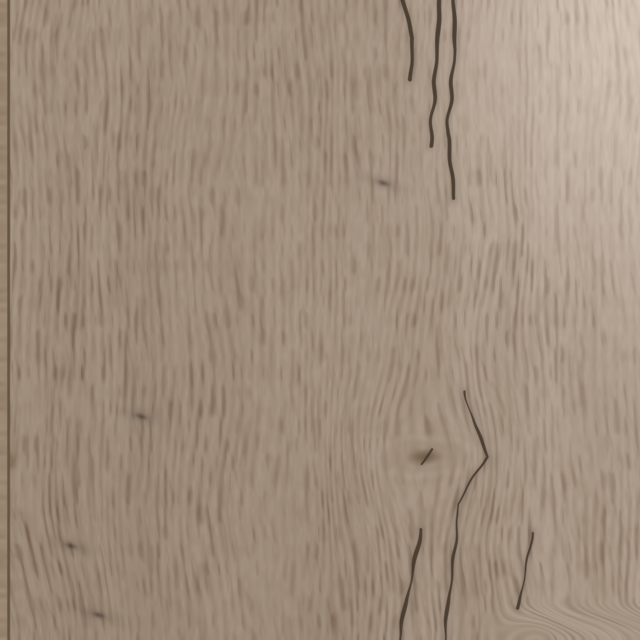
A Shadertoy shader for this texture:

```glsl
float hash(vec2 p) {
    vec3 q = fract(p.xyx * vec3(0.1031, 0.1030, 0.0973));
    q += dot(q, q.yzx + 33.33);
    return fract((q.x + q.y) * q.z);
}

float noise(vec2 p) {
    vec2 i = floor(p), f = fract(p);
    f = f * f * (3.0 - 2.0 * f);
    return mix(mix(hash(i), hash(i + vec2(1, 0)), f.x),
               mix(hash(i + vec2(0, 1)), hash(i + vec2(1, 1)), f.x), f.y);
}

float segmentDistance(vec2 p, vec2 a, vec2 b) {
    vec2 d = b - a;
    return length(p - a - d * clamp(dot(p - a, d) / dot(d, d), 0.0, 1.0));
}

// Crack pieces, each from xy to zw
const vec4 cracks[12] = vec4[12](
    vec4(0.626, 1.01, 0.643, 0.941), vec4(0.643, 0.941, 0.642, 0.876),
    vec4(0.686, 1.01, 0.680, 0.883), vec4(0.680, 0.883, 0.672, 0.772),
    vec4(0.707, 1.01, 0.710, 0.922), vec4(0.710, 0.922, 0.699, 0.790),
    vec4(0.699, 0.790, 0.707, 0.690), vec4(0.727, 0.388, 0.759, 0.286),
    vec4(0.759, 0.286, 0.717, 0.212), vec4(0.717, 0.212, 0.694, -0.01),
    vec4(0.657, 0.173, 0.622, -0.01), vec4(0.831, 0.167, 0.810, 0.050));

const vec2 pinKnots[4] = vec2[4](
    vec2(0.221, 0.349), vec2(0.111, 0.147), vec2(0.154, 0.039), vec2(0.599, 0.714));

// Sideways coordinate that stays constant along a fibre
float fibreCoord(vec2 p, vec2 fromKnot) {
    vec2 k = fromKnot / vec2(0.10, 0.105);
    float g = p.x - 0.72 * fromKnot.x * exp(-dot(k, k));
    g += 0.035 * noise(vec2(p.x * 4.0, p.y * 4.5)) + 0.005 * noise(p * vec2(18, 14));
    g -= 0.03 * smoothstep(0.25, 0.5, p.x) * smoothstep(0.85, 0.55, p.x) * p.y;
    return g - 0.09 * smoothstep(0.06, 0.0, p.y) * smoothstep(0.76, 0.86, p.x);
}

void mainImage(out vec4 fragColor, in vec2 fragCoord) {
    vec2 p = fragCoord / iResolution.y;
    float pixel = 1.0 / iResolution.y;
    vec2 fromKnot = p - vec2(0.661, 0.286);
    float knotRadius = length(fromKnot / vec2(0.043, 0.017));
    float g = fibreCoord(p, fromKnot);

    // Light falling from the upper right
    float light = 0.594 + 0.05 * smoothstep(0.3, 1.0, p.x) + 0.03 * p.y;
    light += 0.15 * smoothstep(0.55, 1.1, p.x) * smoothstep(0.25, 1.0, p.y);
    light += 0.025 * (noise(vec2(g * 16.0, p.y * 2.0)) - 0.5);

    // Growth lines broken into short pores, with fine fibres between
    float lines = 0.5 + 0.5 * cos(g * 460.0 + 9.0 * noise(vec2(g * 22.0, p.y * 5.0)));
    float broken = noise(vec2(g * 95.0, p.y * 24.0));
    float pores = smoothstep(0.42, 0.85, noise(vec2(g * 190.0 + p.y * 12.0, p.y * 36.0)));
    float patches = 0.45 + 0.75 * noise(vec2(g * 9.0, p.y * 6.0));
    float calm = smoothstep(0.7, 2.6, knotRadius);
    float grain = 0.07 * lines * broken + 0.075 * pores * (0.3 + 0.7 * lines);
    light -= patches * mix(0.3, 1.0, calm) * grain;
    light += 0.028 * (noise(vec2(g * 260.0, p.y * 70.0)) - 0.5) + 0.022;

    // Rings round the large knot
    float ring = knotRadius + 0.5 * noise(p * 45.0);
    light += 0.018 * cos(ring * 6.0) * exp(-0.3 * knotRadius * knotRadius);
    vec3 color = vec3(light, light * 1.06 - 0.108, light * 1.12 - 0.213);
    color = mix(color, vec3(0.40, 0.32, 0.23), 0.75 * exp(-1.3 * ring * ring));

    // Pin knots with a smudge trailing to the left
    for (int i = 0; i < 4; i++) {
        vec2 d = p - pinKnots[i];
        d.y += 0.25 * d.x;
        float smudge = exp(-dot(d / vec2(0.032, 0.010), d / vec2(0.032, 0.010)));
        float core = exp(-dot(d / vec2(0.008, 0.004), d / vec2(0.008, 0.004)));
        color *= 1.0 - 0.10 * smudge - 0.28 * core;
    }

    // Cracks with wavering path and width
    vec2 q = p + vec2(0.007 * (noise(vec2(p.y * 32.0, 3.0)) - 0.5), 0.0);
    float gap = segmentDistance(q, vec2(0.657, 0.275), vec2(0.673, 0.298)) + 0.001;
    for (int i = 0; i < 12; i++) {
        gap = min(gap, segmentDistance(q, cracks[i].xy, cracks[i].zw));
    }
    float width = 0.0004 + 0.0030 * noise(vec2(p.x * 12.0, p.y * 22.0));
    color *= 1.0 - 0.17 * exp(-gap / 0.005);
    float crack = smoothstep(width + 1.2 * pixel, width - 0.6 * pixel, gap);
    color = mix(color, vec3(0.25, 0.205, 0.16), 0.85 * crack);

    // Seam beside the neighbouring board
    float neighbour = smoothstep(0.0125 + pixel, 0.0125 - pixel, p.x);
    float across = noise(vec2(p.x * 40.0, p.y * 130.0));
    color = mix(color, vec3(0.62, 0.55, 0.47) - 0.06 * across, neighbour);
    float seam = smoothstep(0.0022 + pixel, 0.0022 - pixel, abs(p.x - 0.0135));
    color = mix(color, vec3(0.37, 0.31, 0.24), 0.9 * seam);

    fragColor = vec4(clamp(color, 0.0, 1.0), 1.0);
}
```
